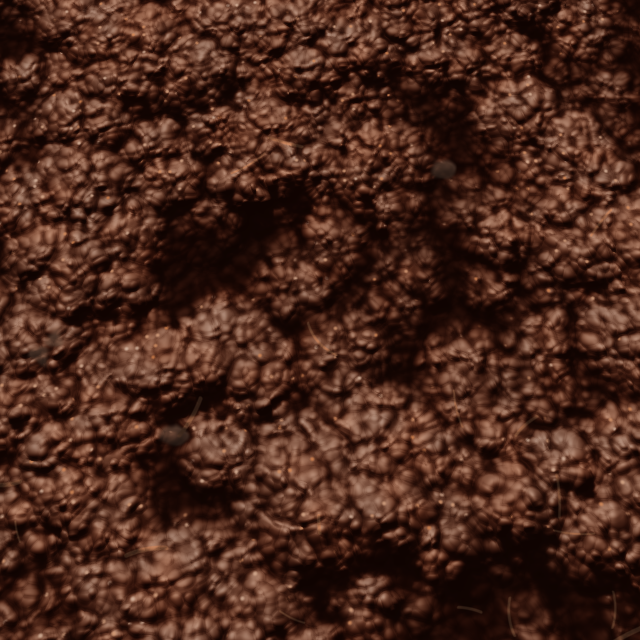
A Shadertoy shader for this texture:

```glsl
#define CLUMP_FREQ 9.0
#define CRUMB_FREQ 28.0
#define GRAIN_FREQ 64.0
#define STEEPNESS 0.42
#define GAIN 0.59
#define FLOOR_LIGHT 0.06
#define SHADOW_SLOPE 0.6
#define FIBRES 18
#define PEBBLES 4
#define SUN normalize(vec3(-0.15, 0.52, 0.85))

vec3 hash3(vec2 p) {
    vec3 q = fract(p.xyx * vec3(0.1031, 0.1030, 0.0973));
    q += dot(q, q.yzx + 33.33);
    return fract((q.xxy + q.yzz) * q.zyx);
}

float noise(vec2 p) {
    vec2 i = floor(p), f = fract(p);
    f = f * f * (3.0 - 2.0 * f);
    float low = mix(hash3(i).x, hash3(i + vec2(1, 0)).x, f.x);
    float high = mix(hash3(i + vec2(0, 1)).x, hash3(i + vec2(1, 1)).x, f.x);
    return mix(low, high, f.y);
}

// Highest of the scattered rounded lumps, 0 in the gaps
float lumps(vec2 p) {
    vec2 cell = floor(p);
    float top = 0.0;
    for (int y = -1; y <= 1; y++)
    for (int x = -1; x <= 1; x++) {
        vec2 id = cell + vec2(x, y);
        vec3 rnd = hash3(id + 7.0);
        vec2 d = p - id - rnd.xy;
        float radius = mix(0.45, 0.85, rnd.z);
        float peak = mix(0.6, 1.0, fract(rnd.z * 17.0));
        top = max(top, peak * (1.0 - dot(d, d) / (radius * radius)));
    }
    return top;
}

// Soil relief: hollows, clumps, crumbs, grains
float relief(vec2 p) {
    vec2 warp = vec2(noise(p * 34.0), noise(p * 34.0 + 41.0)) - 0.5;
    vec2 q = p + 0.01 * warp;
    float h = 0.12 * noise(p * 5.0 + 3.0);
    h += STEEPNESS / CLUMP_FREQ * lumps(q * CLUMP_FREQ);
    h += STEEPNESS / CRUMB_FREQ * lumps(q * CRUMB_FREQ + 20.0);
    h += STEEPNESS / GRAIN_FREQ * lumps(q * GRAIN_FREQ + 50.0);
    return h + 0.003 * noise(p * 75.0);
}

// Sun, cast shadow and crevice darkening
float lighting(vec2 p) {
    float h = relief(p);
    vec2 e = vec2(0.003, 0.0);
    vec2 slope = vec2(relief(p + e.xy) - relief(p - e.xy),
                      relief(p + e.yx) - relief(p - e.yx)) / (2.0 * e.x);
    float sun = max(dot(normalize(vec3(-slope, 1.0)), SUN), 0.0);

    float blocked = 0.0;
    vec2 toSun = normalize(SUN.xy);
    for (int i = 1; i <= 8; i++) {
        float s = 0.0018 * float(i * i);
        float rise = relief(p + toSun * s) - h - s * SHADOW_SLOPE;
        blocked = max(blocked, rise / (0.012 + 0.5 * s));
    }
    float shadow = 1.0 - 0.9 * smoothstep(0.0, 0.6, blocked);

    float around = 0.0;
    for (int i = 0; i < 5; i++) {
        float a = 1.2566 * float(i) + 0.6;
        around += 0.2 * relief(p + 0.012 * vec2(cos(a), sin(a)));
    }
    float crevice = mix(0.2, 1.0, smoothstep(-0.009, 0.005, h - around));
    float hollow = mix(0.15, 1.0, smoothstep(0.04, 0.085, h));
    return sun * shadow * crevice * hollow;
}

vec3 soilColor(float tone) {
    return vec3(0.64, 0.47, 0.39) * pow(vec3(max(tone, 0.0) / 0.64), vec3(1.0, 1.5, 1.8));
}

void mainImage(out vec4 fragColor, in vec2 fragCoord) {
    vec2 uv = fragCoord / iResolution.y;
    // Ground recedes towards the top
    vec2 p = vec2((uv.x - 0.5) * (0.85 + 0.35 * uv.y), uv.y * (0.85 + 0.25 * uv.y)) + 4.0;

    float light = lighting(p);
    float speckle = 0.88 + 0.24 * noise(p * 110.0);
    vec3 color = soilColor(FLOOR_LIGHT + GAIN * light * speckle);
    color *= mix(vec3(1.04, 0.98, 0.92), vec3(0.97, 1.02, 1.05), noise(p * 28.0 + 9.0));

    // Grey-brown pebbles, half buried
    for (int i = 0; i < PEBBLES; i++) {
        vec3 rnd = hash3(vec2(i, 83));
        vec2 d = (uv - rnd.xy) * vec2(1.0, 0.8 + 0.5 * rnd.z);
        float radius = mix(0.012, 0.024, rnd.z);
        d += 0.016 * (vec2(noise(uv * 55.0), noise(uv * 55.0 + 30.0)) - 0.5);
        float cover = 1.0 - smoothstep(radius - 0.006, radius + 0.003, length(d));
        float shade = 0.6 + 0.3 * d.y / radius + 0.6 * light;
        color = mix(color, vec3(0.46, 0.33, 0.26) * shade * speckle, 0.7 * cover);
    }

    // Straw and root fibres
    for (int i = 0; i < FIBRES; i++) {
        vec3 rnd = hash3(vec2(i, 31));
        vec3 form = hash3(vec2(i, 57));
        float angle = 3.1416 * rnd.z;
        vec2 along = vec2(cos(angle), sin(angle));
        vec2 d = uv - rnd.xy;
        float t = dot(d, along), halfLength = mix(0.01, 0.035, form.x);
        float side = dot(d, vec2(-along.y, along.x)) + (form.y - 0.5) * 14.0 * t * t;
        float gap = length(vec2(max(abs(t) - halfLength, 0.0), side));
        float width = mix(0.001, 0.004, form.z * form.z);
        float cover = 1.0 - smoothstep(width - 0.001, width + 0.002, gap);
        vec3 straw = vec3(0.62, 0.40, 0.27) * (0.35 + 1.0 * light);
        color = mix(color, straw, 0.75 * cover);
    }

    // Tiny glints of mineral grains on lit faces
    vec2 cell = floor(p * 60.0);
    vec3 rnd = hash3(cell + 11.0);
    float spot = length(fract(p * 60.0) - 0.3 - 0.4 * rnd.xy);
    float glint = (1.0 - smoothstep(0.03, 0.3, spot)) * step(0.88, rnd.z);
    vec3 glintColor = mix(vec3(0.85, 0.52, 0.3), vec3(0.85, 0.74, 0.66), rnd.x);
    color = mix(color, glintColor, 0.75 * glint * smoothstep(0.15, 0.6, light));

    fragColor = vec4(clamp(color, 0.0, 1.0), 1.0);
}
```
